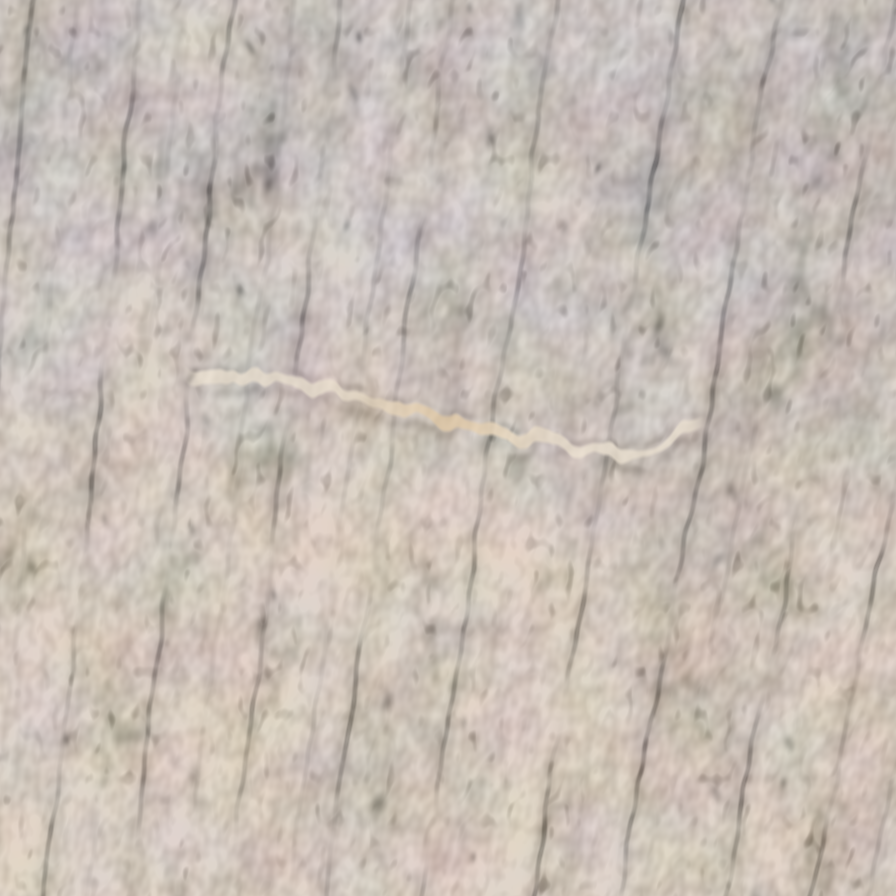
This texture is drawn by a Shadertoy shader. Its source:

```glsl
// Weathered pale marble: warm and cool mottling, thin slanted dark veins
// that fan slightly apart, and one ragged cream crack across the middle.
// Layers of gradient noise give the stone; distances give veins and crack.

float hash(vec2 p) {
    vec3 q = fract(p.xyx * vec3(0.1031, 0.1030, 0.0973));
    q += dot(q, q.yzx + 33.33);
    return fract((q.x + q.y) * q.z);
}

float corner(vec2 cell, vec2 offset) {
    float angle = 6.2832 * hash(cell + 57.0);
    return dot(vec2(cos(angle), sin(angle)), offset);
}

float gradientNoise(vec2 p) {
    vec2 i = floor(p), f = p - i;
    vec2 w = f * f * f * (f * (f * 6.0 - 15.0) + 10.0);
    vec2 e = vec2(1, 0);
    return mix(mix(corner(i, f), corner(i + e.xy, f - e.xy), w.x),
               mix(corner(i + e.yx, f - e.yx), corner(i + 1.0, f - 1.0), w.x), w.y);
}

// Darkness of the veins; u runs across them, y along them.
float veins(float u, float y) {
    float spacing = 0.06, dark = 0.0;
    float cell = floor(u / spacing);
    for (float k = -1.0; k <= 1.0; k++) {
        float id = cell + k;
        float seed = hash(vec2(id, 4.0));
        float center = id + 0.5 + 0.4 * (seed - 0.5);
        center += 0.14 * gradientNoise(vec2(id * 7.3, y * 5.0))
                + 0.08 * gradientNoise(vec2(id * 3.7, y * 26.0));
        float d = abs(u - center * spacing);
        float major = mod(id, 2.0) < 0.5 ? 1.0 : 0.45 * seed;
        float broken = smoothstep(-0.45, 0.3, gradientNoise(vec2(id * 5.1, y * 7.0)));
        broken *= 0.75 + 0.7 * gradientNoise(vec2(id * 9.7, y * 45.0));
        float core = 1.0 - smoothstep(0.0008, 0.0048, d);
        float halo = exp(-d * d / 0.00012);
        dark += major * (broken * core + 0.25 * halo * (0.4 + broken));
    }
    return dark;
}

// Small slanted dark flecks, sparse and jittered over a grid.
float flecks(vec2 p) {
    vec2 grid = p * 13.0, cell = floor(grid);
    float dark = 0.0;
    for (float j = -1.0; j <= 1.0; j++)
    for (float i = -1.0; i <= 1.0; i++) {
        vec2 id = cell + vec2(i, j);
        vec2 q = grid - id - vec2(hash(id + 11.0), hash(id + 23.0));
        q.x += q.y * (hash(id + 31.0) - 0.5);
        float size = mix(0.06, 0.13, hash(id + 41.0));
        float present = step(0.8, hash(id + 71.0));
        dark += present * exp(-dot(q * vec2(1.3, 0.75), q * vec2(1.3, 0.75)) / (size * size));
    }
    return min(dark, 1.0);
}

void mainImage(out vec4 fragColor, in vec2 fragCoord) {
    vec2 p = fragCoord / iResolution.xy;
    float drop = 1.0 - p.y;
    float u = (p.x + 0.09 * drop) / (1.0 - 0.1 * drop);
    vec2 grain = vec2(u, p.y);

    // Mottled stone, a little stretched along the veins
    float mottle = 0.40 * gradientNoise(grain * vec2(6.0, 4.0))
                 + 0.40 * gradientNoise(grain * vec2(17.0, 12.0) + 9.0)
                 + 0.55 * gradientNoise(grain * vec2(43.0, 32.0) + 21.0)
                 + 0.50 * gradientNoise(grain * vec2(100.0, 72.0) + 35.0);
    float shade = 0.14 * smoothstep(0.5, 1.0, p.x) - 0.10 * smoothstep(0.5, 0.0, p.y);
    float tone = clamp(0.68 + 0.85 * mottle - shade, 0.0, 1.0);
    vec3 stone = mix(vec3(0.70, 0.65, 0.605), vec3(0.88, 0.835, 0.79), tone);

    // Cool grey above, cream and pink below
    float cool = smoothstep(0.3, 0.75, p.y + 0.25 * gradientNoise(p * 5.0 + 3.0));
    stone += cool * vec3(-0.025, -0.008, 0.02);
    float tint = gradientNoise(p * 9.0 + 15.0) + 0.6 * gradientNoise(p * 30.0);
    stone += tint * vec3(0.022, 0.0, -0.025);
    stone += 0.025 * gradientNoise(p * 13.0 + 40.0) * vec3(0.6, -0.7, 0.8);

    // Olive grey smudges and small stains
    float smudge = gradientNoise(grain * vec2(11.0, 7.0) + 63.0)
                 + 0.5 * gradientNoise(grain * vec2(48.0, 36.0) + 5.0);
    stone -= 0.13 * smoothstep(0.22, 0.75, smudge) * vec3(1.0, 0.92, 0.95);
    float specks = gradientNoise(grain * vec2(72.0, 42.0) + 80.0);
    stone -= 0.09 * smoothstep(0.2, 0.55, specks) * (0.5 + smoothstep(-0.2, 0.4, smudge));
    stone -= 0.16 * flecks(p) * vec3(1.0, 0.95, 0.92);

    stone -= 0.21 * min(veins(u, p.y), 1.2) * vec3(1.0, 0.96, 0.92);

    // Ragged cream crack that sags to the right and hooks up at its end
    float path = 0.578 - 0.085 * smoothstep(0.25, 0.74, p.x)
               + 0.035 * smoothstep(0.72, 0.79, p.x)
               + 0.014 * gradientNoise(vec2(p.x * 24.0, 2.5))
               + 0.007 * gradientNoise(vec2(p.x * 70.0, 8.5));
    float span = smoothstep(0.20, 0.225, p.x) * smoothstep(0.79, 0.77, p.x);
    float thick = 0.006 + 0.005 * gradientNoise(vec2(p.x * 32.0, 6.5));
    float off = p.y - path;
    float below = exp(-pow((off + 0.014) / 0.009, 2.0));
    float above = exp(-pow((off - 0.010) / 0.005, 2.0));
    float ragged = smoothstep(-0.3, 0.4, gradientNoise(p * vec2(30.0, 45.0)));
    stone -= span * ragged * (0.10 * below + 0.08 * above);
    float ochre = exp(-pow((p.x - 0.5) / 0.08, 2.0));
    vec3 cream = mix(vec3(0.90, 0.86, 0.80), vec3(0.88, 0.79, 0.66), ochre);
    float crack = span * (1.0 - smoothstep(thick - 0.003, thick + 0.003, abs(off)));
    stone = mix(stone, cream + 0.06 * mottle, 0.85 * crack);

    fragColor = vec4(clamp(stone, 0.0, 1.0), 1.0);
}
```
